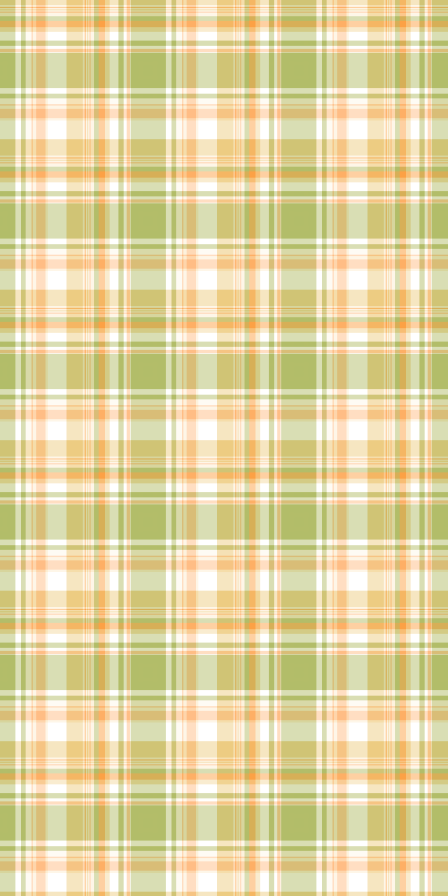
Reproduce this pattern procedurally as a Shadertoy shader.

```glsl
// Madras plaid in green, tan and orange on white. One striped sett of 129
// threads repeats along both axes; each crossing averages warp and weft.
// Stripes are box-filtered analytically, so edges stay smooth at any size.

const float SETT = 129.0;

// Fraction of a pixel of width px, centred on t, covered by the stripe from a to b.
float coverage(float t, float a, float b, float px) {
    float halfWidth = 0.5 * (b - a);
    float d = mod(t - 0.5 * (a + b) + 0.5 * SETT, SETT) - 0.5 * SETT;
    float overlap = min(d + 0.5 * px, halfWidth) - max(d - 0.5 * px, -halfWidth);
    return max(overlap, 0.0) / px;
}

// Thread colour at t: white minus what each dyed stripe absorbs.
vec3 threadColor(float t, float px) {
    vec3 green  = vec3(0.70, 0.74, 0.41);
    vec3 tan_   = vec3(0.93, 0.80, 0.51);
    vec3 orange = vec3(0.99, 0.63, 0.27);
    vec3 peach  = vec3(1.00, 0.74, 0.52);
    vec3 cream  = vec3(0.99, 0.93, 0.82);

    // Greens: the broad band and its narrow companions
    float g = coverage(t, 0.0, 30.2, px)
            + coverage(t, 35.0, 39.0, px)
            + coverage(t, 97.6, 101.6, px)
            + coverage(t, 118.5, 123.0, px);

    // Tans: one solid stripe and a group of fine lines
    float n = coverage(t, 74.0, 88.0, px)
            + coverage(t, 91.6, 92.6, px);

    // Oranges: the accent beside the green, and hairlines
    float o = coverage(t, 101.6, 107.0, px)
            + coverage(t, 89.6, 90.6, px);

    // Peaches
    float p = coverage(t, 48.0, 56.0, px)
            + coverage(t, 44.0, 45.2, px)
            + coverage(t, 93.6, 94.8, px)
            + coverage(t, 125.6, 128.4, px);

    // Creams fill the gaps around the warm stripes
    float c = coverage(t, 39.0, 44.0, px) * 0.5
            + coverage(t, 45.2, 48.0, px)
            + coverage(t, 56.0, 58.0, px)
            + coverage(t, 88.0, 89.6, px)
            + coverage(t, 90.6, 91.6, px)
            + coverage(t, 92.6, 93.6, px)
            + coverage(t, 94.8, 97.6, px);

    // Pale tan edge after the orange accent
    float e = coverage(t, 107.0, 111.0, px);

    return 1.0 - g * (1.0 - green) - n * (1.0 - tan_) - o * (1.0 - orange)
               - p * (1.0 - peach) - c * (1.0 - cream)
               - e * (1.0 - mix(cream, tan_, 0.6));
}

void mainImage(out vec4 fragColor, in vec2 fragCoord) {
    // 384 threads span the canvas width; y runs down from the top
    float px = 384.0 / iResolution.x;
    vec2 thread = vec2(fragCoord.x, iResolution.y - fragCoord.y) * px;

    vec3 warp = threadColor(thread.x + 17.0, px);
    vec3 weft = threadColor(thread.y - 45.3, px);
    fragColor = vec4(0.5 * (warp + weft), 1.0);
}
```
